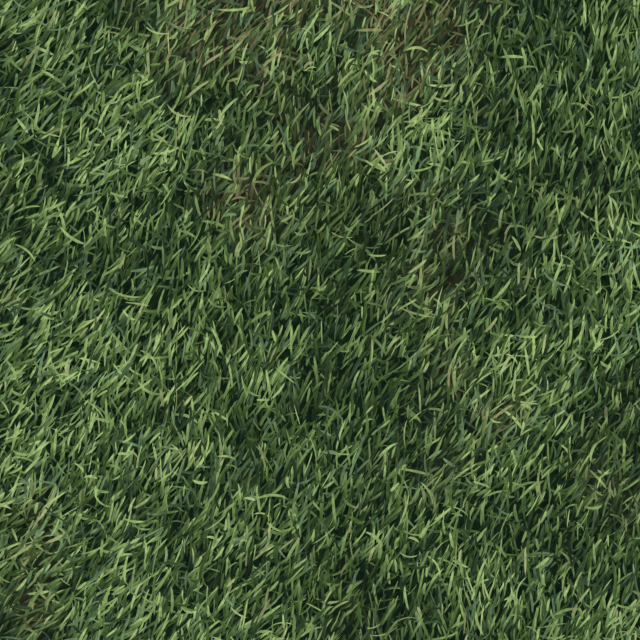
Give the GLSL for this texture, as a Shadertoy shader.

```glsl
#define LAYERS 19
#define CELL 0.031
#define BLADE_WIDTH 0.0021
#define SOFTNESS 0.0014
#define LEAN 1.15
#define SPREAD 1.15
#define STRAY_SHARE 0.2
#define CONTRAST 0.82
#define PATCH_CONTRAST 0.62

const vec3 SHADOW = vec3(0.070, 0.120, 0.075);
const vec3 GREEN  = vec3(0.265, 0.355, 0.185);
const vec3 LIGHT  = vec3(0.590, 0.690, 0.430);
const vec3 BLUISH = vec3(0.190, 0.270, 0.230);
const vec3 STRAW  = vec3(0.700, 0.690, 0.500);
const vec3 SOIL   = vec3(0.310, 0.270, 0.200);

vec4 hash4(vec3 p) {
    vec4 q = fract(p.xyzx * vec4(0.1031, 0.1030, 0.0973, 0.1099));
    q += dot(q, q.wzxy + 33.33);
    return fract((q.xxyz + q.yzzw) * q.zywx);
}

float noise(vec2 p, float seed) {
    vec2 i = floor(p), f = fract(p);
    f = f * f * (3.0 - 2.0 * f);
    float bottom = mix(hash4(vec3(i, seed)).x, hash4(vec3(i + vec2(1, 0), seed)).x, f.x);
    float top = mix(hash4(vec3(i + vec2(0, 1), seed)).x, hash4(vec3(i + 1.0, seed)).x, f.x);
    return mix(bottom, top, f.y);
}

float fbm(vec2 p, float seed) {
    return 0.5 * noise(p, seed) + 0.3 * noise(p * 2.1, seed + 1.0)
         + 0.2 * noise(p * 4.3, seed + 2.0);
}

// Shadow to mid green to sunlit green
vec3 grassRamp(float shade) {
    vec3 dark = mix(SHADOW, GREEN, clamp(shade * 2.0, 0.0, 1.0));
    return mix(dark, LIGHT, clamp(shade * 2.0 - 1.0, 0.0, 1.1));
}

// Curved blade tapering to both ends: x is coverage, y runs -1 at the root to 1 at the tip
vec2 blade(vec2 p, float angle, float halfLength, float bend, float width, float soft) {
    vec2 dir = vec2(cos(angle), sin(angle));
    float t = dot(p, dir) / halfLength;
    float across = dot(p, vec2(-dir.y, dir.x)) - bend * halfLength * (t * t - 0.3);
    float taper = width * (1.0 - 0.65 * t * t);
    float cover = smoothstep(soft, -soft, abs(across) - taper);
    return vec2(cover * smoothstep(1.0, 0.65, abs(t)), t);
}

void mainImage(out vec4 fragColor, in vec2 fragCoord) {
    vec2 uv = fragCoord / iResolution.y;
    float soft = max(SOFTNESS, 0.75 / iResolution.y);

    // Broad variation of direction, light and bare ground
    float flow = LEAN + 0.8 * (fbm(uv * 3.0, 11.0) - 0.5) + 0.4 * (uv.x - 0.5);
    float patchLight = PATCH_CONTRAST * (fbm(uv * 5.0, 23.0) - 0.5)
                     + 0.22 * (noise(uv * 26.0, 29.0) - 0.5);
    float bare = smoothstep(0.5, 0.8, fbm(uv * 3.2 + 1.7, 37.0));

    // Ground seen between the blades
    float mottle = noise(uv * vec2(150.0, 90.0), 51.0);
    vec3 color = mix(SHADOW, SOIL * 0.75, bare * 0.6) * (0.7 + 0.6 * mottle);

    // Blades stacked from deep and dark to high and bright
    for (int layer = 0; layer < LAYERS; layer++) {
        float depth = float(layer) / float(LAYERS - 1);
        float seed = float(layer) * 7.0 + 3.0;
        vec2 grid = uv / CELL + hash4(vec3(seed, 5.0, 9.0)).xy * 40.0;
        vec2 home = floor(grid);

        for (int j = -1; j <= 1; j++)
        for (int i = -1; i <= 1; i++) {
            vec2 cell = home + vec2(i, j);
            vec4 place = hash4(vec3(cell, seed));
            vec4 kind = hash4(vec3(cell, seed + 131.0));

            float stray = step(kind.x, STRAY_SHARE);
            float angle = flow + (place.z - 0.5) * mix(SPREAD, 4.2, stray);
            float halfLength = CELL * mix(0.36, 0.97, place.w * place.w);
            float bend = (kind.y - 0.5) * mix(0.3, 0.8, stray);
            float width = BLADE_WIDTH * mix(0.55, 1.25, kind.z);
            vec2 b = blade((grid - cell - place.xy) * CELL, angle, halfLength, bend, width, soft);

            // Tint by height, chance and position along the blade
            float tone = fract(kind.w * 17.0);
            float shade = 0.2 + 0.53 * depth + CONTRAST * (kind.w - 0.5) + patchLight;
            vec3 tint = grassRamp(shade + 0.12 * b.y);
            tint = mix(tint, BLUISH * (0.45 + max(shade, 0.0)), 0.55 * step(tone, 0.22));
            tint = mix(tint, SOIL * (0.4 + max(shade, 0.0)), bare * 0.7 * step(0.68, tone));
            tint = mix(tint, STRAW, 0.6 * step(0.965, tone) * depth);
            color = mix(color, tint, b.x * 0.95);
        }
    }

    // Fine uneven light over the blades
    color *= 0.9 + 0.2 * noise(uv * 210.0, 71.0);
    fragColor = vec4(color, 1.0);
}
```
